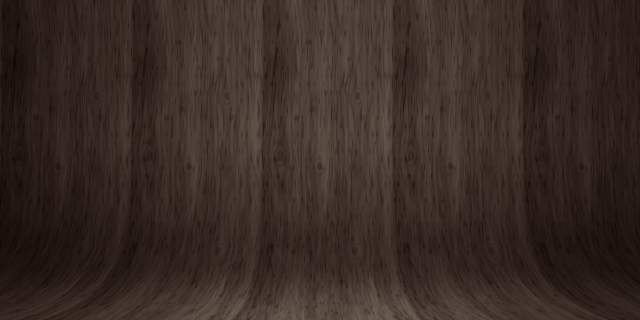
Write a Shadertoy shader that draws this background.

```glsl
const vec3 DARK_WOOD = vec3(0.16, 0.11, 0.09);
const vec3 LIGHT_WOOD = vec3(0.41, 0.35, 0.31);
const float PLANK_WIDTH = 0.4072;   // all lengths are in canvas heights
const float FIRST_SEAM = 0.82;
const float CENTER_X = 1.023;
const float FLOOR_SPREAD = 0.45;    // widening of the planks at the front
const float BEND_HEIGHT = 0.10;     // how softly the wall turns into floor
const float FLOOR_DEPTH = 0.22;
const float GRAIN_STRENGTH = 0.24;
const float PORE_STRENGTH = 0.20;
const int KNOT_COUNT = 4;
// Position across the plank, height, radius
const vec3 KNOTS[KNOT_COUNT] = vec3[KNOT_COUNT](
    vec3(0.73, 0.70, 0.018), vec3(0.14, 0.51, 0.022),
    vec3(0.44, 0.48, 0.020), vec3(0.70, 0.19, 0.020));

float hash(vec2 p) {
    vec3 q = fract(p.xyx * 0.1031);
    q += dot(q, q.yzx + 33.33);
    return fract((q.x + q.y) * q.z);
}

float noise(vec2 p) {
    vec2 cell = floor(p), f = fract(p);
    f = f * f * (3.0 - 2.0 * f);
    return mix(mix(hash(cell), hash(cell + vec2(1, 0)), f.x),
               mix(hash(cell + vec2(0, 1)), hash(cell + vec2(1, 1)), f.x), f.y);
}

float blob(vec2 p, vec2 center, vec2 size) {
    vec2 d = (p - center) / size;
    return exp(-dot(d, d));
}

// Brightness variation of one plank, around zero
float woodGrain(vec2 wood) {
    vec2 g = wood * vec2(PLANK_WIDTH, 1.0);
    float knotTone = 0.0;
    for (int i = 0; i < KNOT_COUNT; i++) {
        vec3 knot = KNOTS[i];
        vec2 d = (wood - knot.xy) * vec2(PLANK_WIDTH, 1.0);
        float r = length(d * vec2(1.0, 0.6)) / knot.z;
        float near = exp(-r * r);
        g.x -= 0.65 * d.x * exp(-0.3 * r * r);
        knotTone -= 0.13 * exp(-8.0 * r * r);
        knotTone += 0.05 * near * sin(r * 11.0 + 3.0 * noise(wood * 30.0));
    }
    g.x += 0.012 * (noise(g * vec2(12.0, 3.5)) - 0.5);

    float broad = noise(g * vec2(36.0, 2.0) + 7.0) - 0.5;
    float streak = noise(g * vec2(110.0, 5.0) + 31.0) - 0.5;
    float fine = noise(g * vec2(260.0, 26.0) + 53.0) - 0.5;
    float pores = smoothstep(0.62, 0.95, noise(g * vec2(210.0, 38.0) + 91.0));
    return GRAIN_STRENGTH * (0.7 * broad + 0.8 * streak + 0.9 * fine)
         - PORE_STRENGTH * (pores - 0.12) + 1.6 * knotTone;
}

// Slow shading across one plank, dark after the seam and pale before it
float plankTone(float across, vec2 wood, float blur) {
    float seamShade = (1.0 - smoothstep(0.0, 0.30, across)) * smoothstep(0.0, blur, across);
    float paleRim = smoothstep(0.88, 0.96, across) * (1.0 - smoothstep(1.0 - blur, 1.0, across));
    float paleVein = exp(-pow((across - 0.46 - 0.02 * noise(vec2(wood.y * 9.0, 2.0))) / 0.025, 2.0))
                   * smoothstep(0.1, 0.3, wood.y) * (1.0 - smoothstep(0.6, 0.95, wood.y));
    float stains = blob(wood, vec2(0.12, 0.74), vec2(0.13, 0.10))
                 + 0.7 * blob(wood, vec2(0.25, 0.23), vec2(0.35, 0.05));
    float mottle = noise(wood * vec2(5.0, 6.0) + 17.0) - 0.5;
    return 0.07 * paleRim + 0.08 * paleVein - 0.24 * seamShade - 0.13 * stains + 0.12 * mottle;
}

// Light on the backdrop, brightest on the wall center and the front floor
float backdropLight(vec2 p) {
    float wall = mix(0.225, 0.315, smoothstep(0.20, 0.62, p.y));
    wall -= 0.02 * smoothstep(0.75, 1.0, p.y);
    float floorGlow = 0.145 * (1.0 - smoothstep(0.0, 0.18, p.y));
    float side = smoothstep(0.1, 1.08, abs(p.x - CENTER_X));
    return (wall + floorGlow) * (1.0 - 0.47 * side);
}

void mainImage(out vec4 fragColor, in vec2 fragCoord) {
    vec2 p = fragCoord / iResolution.y;

    // Planks run down the wall and fan out over the curved floor
    float bend = exp(-p.y / BEND_HEIGHT);
    float x = CENTER_X + (p.x - CENTER_X) / (1.0 + FLOOR_SPREAD * bend);
    float plank = (x - FIRST_SEAM) / PLANK_WIDTH;
    float across = fract(plank);
    vec2 wood = vec2(across, p.y - FLOOR_DEPTH * bend);

    // Seam and wood shading
    float blur = max(1.5 * fwidth(plank), 0.008);
    float seam = 1.0 - smoothstep(0.0, blur, min(across, 1.0 - across));
    float shade = 1.0 + plankTone(across, wood, blur) + woodGrain(wood) - 0.08 * seam;

    float level = backdropLight(p) * shade;
    float t = (level - DARK_WOOD.r) / (LIGHT_WOOD.r - DARK_WOOD.r);
    fragColor = vec4(clamp(mix(DARK_WOOD, LIGHT_WOOD, t), 0.0, 1.0), 1.0);
}
```
